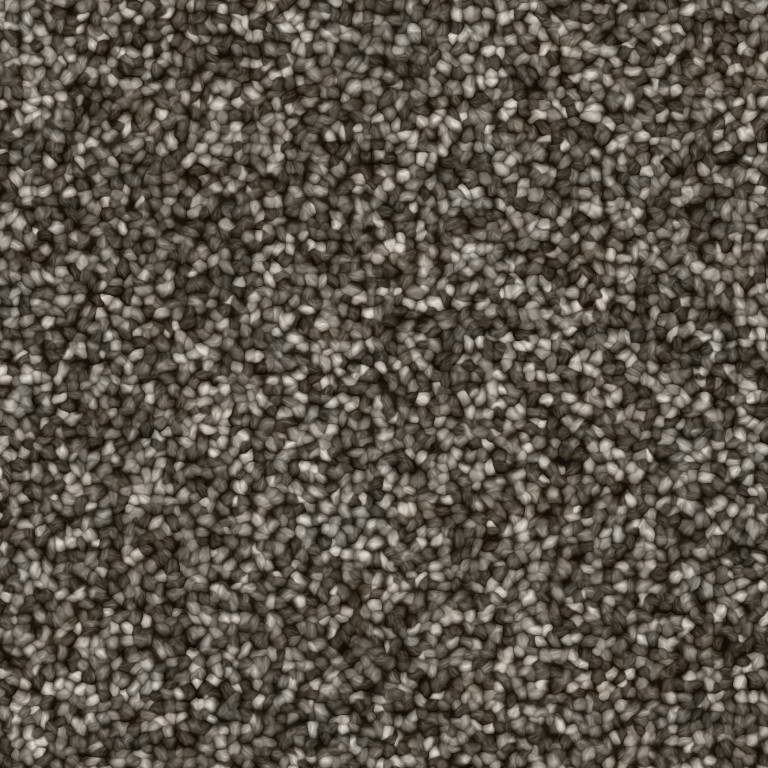
Write a WebGL 2 fragment shader that draws this texture.

```glsl
#version 300 es
precision highp float;

#define TUFTS 70.0          // tufts across the canvas
#define JITTER 0.9          // scatter of tuft centres within their cells
#define PILE_DEPTH 0.7      // random height difference between tufts
#define OVERLAP_SHARPNESS 8.0
#define DARK_YARN 0.25
#define LIGHT_YARN 0.75
#define FIBRE_CONTRAST 0.17
#define PATCH_CONTRAST 0.09
#define TOP_LIGHT 0.08

uniform vec2 u_resolution;
out vec4 fragColor;

vec3 hash3(vec2 p) {
    vec3 q = fract(p.xyx * vec3(0.1031, 0.1030, 0.0973));
    q += dot(q, q.yxz + 33.33);
    return fract((q.xxy + q.yzz) * q.zyx);
}

float valueNoise(vec2 p) {
    vec2 cell = floor(p);
    vec2 f = fract(p);
    f = f * f * (3.0 - 2.0 * f);
    float bottom = mix(hash3(cell).x, hash3(cell + vec2(1, 0)).x, f.x);
    float top = mix(hash3(cell + vec2(0, 1)).x, hash3(cell + vec2(1, 1)).x, f.x);
    return mix(bottom, top, f.y);
}

// Returns brightness in x and height in y for the tuft rooted in one cell.
vec2 tuft(vec2 p, vec2 cell) {
    vec3 place = hash3(cell + 17.0);
    vec3 look = hash3(cell + 251.0);
    vec3 form = hash3(cell + 613.0);
    vec2 offset = p - cell - 0.5 - (place.xy - 0.5) * JITTER;

    // Elongated dome, turned at random
    float angle = 3.1416 * place.z;
    vec2 axis = vec2(cos(angle), sin(angle));
    vec2 local = vec2(dot(offset, axis), dot(offset, vec2(-axis.y, axis.x)));
    local.y += 0.25 * (form.z - 0.5) * local.x * local.x;
    vec2 radius = mix(vec2(0.62, 0.46), vec2(0.92, 0.64), form.xy);
    vec2 q = local / radius;
    float dome = 1.0 - dot(q, q);

    // Yarn tone, shaded sides and fine strands along the tuft
    float tone = mix(DARK_YARN, LIGHT_YARN, pow(look.x, 1.5));
    float shade = max(0.52 + 0.6 * dome, 0.32) + TOP_LIGHT * clamp(offset.y, -1.0, 1.0);
    float strands = valueNoise(local * vec2(2.5, 6.0) + look.yz * 90.0 + 20.0) - 0.5;
    return vec2(tone * shade + FIBRE_CONTRAST * strands * shade, dome + PILE_DEPTH * look.y);
}

void main() {
    vec2 uv = gl_FragCoord.xy / u_resolution.y;

    // Slight warp makes the tuft outlines uneven
    vec2 p = uv * TUFTS + 10.0;
    p += 0.3 * (vec2(valueNoise(p * 1.7), valueNoise(p * 1.7 + 47.0)) - 0.5);

    // Highest tuft wins, with a soft edge to its neighbours
    vec2 home = floor(p);
    float total = 0.0;
    float brightness = 0.0;
    for (int y = -1; y <= 1; y++) {
        for (int x = -1; x <= 1; x++) {
            vec2 t = tuft(p, home + vec2(x, y));
            float weight = exp(OVERLAP_SHARPNESS * t.y);
            brightness += weight * t.x;
            total += weight;
        }
    }
    brightness /= total;

    // Broad wear patches
    float patches = 0.5 * (valueNoise(uv * 7.0 + 5.0) + valueNoise(uv * 19.0 + 31.0)) - 0.5;
    brightness *= 1.0 + 2.0 * PATCH_CONTRAST * patches;

    // Warm grey with a faint drift in hue
    float drift = valueNoise(uv * 30.0 + 71.0) - 0.5;
    vec3 colour = brightness + vec3(0.0, -0.025, -0.065);
    colour += drift * vec3(-0.012, 0.004, 0.012);
    fragColor = vec4(clamp(colour, vec3(0.07, 0.05, 0.03), vec3(0.85)), 1.0);
}
```
